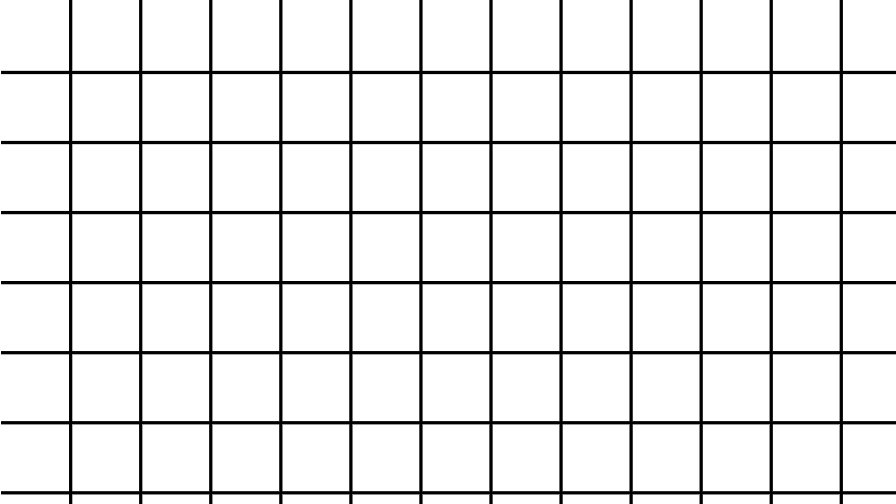
This pattern is drawn by a WebGL 2 fragment shader. Its source:

```glsl
#version 300 es
precision highp float;
// Draws a plain grid of thin black lines on white, with square cells.
// Each axis finds its nearest line by rounding, and the distance to it
// gives an antialiased coverage. Lengths are fractions of canvas height.

uniform vec2 u_resolution;
out vec4 fragColor;

const vec3 PAPER = vec3(1.0);
const vec3 INK = vec3(0.0);

const float CELL = 0.139;
const float LINE_WIDTH = 0.0065;
const vec2 FIRST_LINE = vec2(0.1402, 0.0222);
const float LAST_COLUMN = 11.0;
const float LAST_ROW = 6.0;
const float LEFT_MARGIN = 0.002;

// Distance to the nearest of evenly spaced lines numbered 0 to last.
float lineDistance(float position, float first, float spacing, float last) {
    float index = clamp(round((position - first) / spacing), 0.0, last);
    return abs(position - first - index * spacing);
}

// Share of a pixel covered by a line of the given width.
float lineCoverage(float dist, float width, float pixel) {
    return clamp((0.5 * width - dist) / pixel + 0.5, 0.0, 1.0);
}

void main() {
    float pixel = 1.0 / u_resolution.y;
    vec2 p = gl_FragCoord.xy * pixel;

    // Upright lines, then level lines that start just inside the left edge.
    float columnDist = lineDistance(p.x, FIRST_LINE.x, CELL, LAST_COLUMN);
    float rowDist = lineDistance(p.y, FIRST_LINE.y, CELL, LAST_ROW);
    float columns = lineCoverage(columnDist, LINE_WIDTH, pixel);
    float rows = lineCoverage(rowDist, LINE_WIDTH, pixel);
    rows *= clamp((p.x - LEFT_MARGIN) / pixel + 0.5, 0.0, 1.0);

    // Join both directions without darkening the crossings twice.
    float ink = max(columns, rows);
    fragColor = vec4(mix(PAPER, INK, ink), 1.0);
}
```
